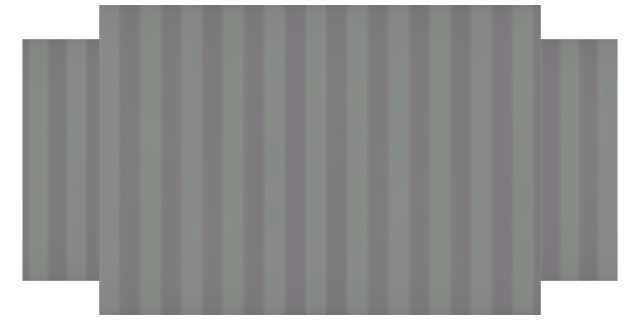
Write a WebGL 2 fragment shader that draws this pattern.

```glsl
#version 300 es
precision highp float;
// Soft vertical grey-green and grey-violet stripes on a tall panel over a wider, lower one.

uniform vec2 u_resolution;
out vec4 fragColor;

const vec3 WHITE = vec3(1.0);
const vec3 VIOLET_GREY = vec3(0.497, 0.486, 0.499);
const vec3 GREEN_GREY = vec3(0.531, 0.544, 0.528);

// Half sizes and stripe layout, in canvas heights from the centre
const vec2 TALL_HALF = vec2(0.690, 0.4844);
const vec2 WIDE_HALF = vec2(0.9297, 0.3776);
const float TALL_PERIOD = 0.1294;
const float TALL_PHASE = 0.0521;
const float WIDE_PERIOD = 0.1186;
const float WIDE_PHASE = -0.8203;
const float VIOLET_SHARE = 0.49;
const float STRIPE_BLUR = 0.009;

float boxDistance(vec2 p, vec2 halfSize) {
    vec2 d = abs(p) - halfSize;
    return length(max(d, 0.0)) + min(max(d.x, d.y), 0.0);
}

float coverage(float dist, float pixel) {
    return clamp(0.5 - dist / pixel, 0.0, 1.0);
}

// Layered sines: faint, slow unevenness of the cloth
float unevenness(vec2 p) {
    return 0.5 * sin(p.x * 9.0 + 1.3 * sin(p.y * 4.0))
         + 0.3 * sin(p.x * 23.0 - p.y * 5.0 + 1.7)
         + 0.2 * sin(p.y * 31.0 + 2.0 * sin(p.x * 13.0));
}

// Signed distance to the nearest violet band, negative inside
float bandDistance(float x, float period, float phase) {
    float fromCentre = abs(fract((x - phase) / period + 0.5) - 0.5) * period;
    return fromCentre - 0.5 * VIOLET_SHARE * period;
}

vec3 stripedCloth(vec2 p, vec2 halfSize, float period, float phase) {
    float band = bandDistance(p.x, period, phase);
    float green = smoothstep(-STRIPE_BLUR, STRIPE_BLUR, band);
    vec3 colour = mix(VIOLET_GREY, GREEN_GREY, green);

    // Pale fringe just inside each green stripe
    float fringe = exp(-pow((band - 0.008) / 0.005, 2.0));
    colour += 0.005 * fringe;

    // Darkening towards the top and bottom hems
    float hem = halfSize.y - abs(p.y);
    colour -= 0.035 * exp(-hem / 0.045);
    return colour + 0.005 * unevenness(p);
}

void main() {
    vec2 p = (gl_FragCoord.xy - 0.5 * u_resolution) / u_resolution.y;
    float pixel = 1.0 / u_resolution.y;

    // Wide panel behind, tall panel in front
    vec3 wide = stripedCloth(p, WIDE_HALF, WIDE_PERIOD, WIDE_PHASE);
    vec3 tall = stripedCloth(p, TALL_HALF, TALL_PERIOD, TALL_PHASE);
    vec3 colour = mix(WHITE, wide, coverage(boxDistance(p, WIDE_HALF), pixel));
    colour = mix(colour, tall, coverage(boxDistance(p, TALL_HALF), pixel));

    fragColor = vec4(colour, 1.0);
}
```
